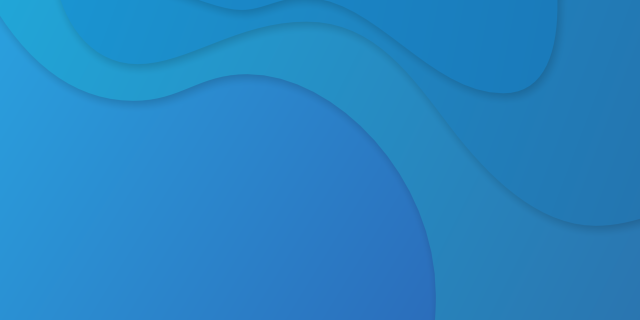
This background is drawn by a WebGL 2 fragment shader. Its source:

```glsl
#version 300 es
precision highp float;
// Overlapping wavy sheets in blue gradients, each casting a soft shadow on the one below.

#define CANVAS vec2(768.0, 384.0)      // design units, y measured downwards
#define CURVE_STEPS 16
#define SHADOW_OFFSET vec2(2.5, 4.0)
#define SHADOW_BLUR 11.0
#define SHADOW_STRENGTH 0.18

uniform vec2 u_resolution;
out vec4 fragColor;

// Distance to an outline so far, and the side of it the point lies on.
struct Outline {
    float dist2;
    float side;
};

// Adds one cubic Bezier piece: nearest distance, plus a side flip for each crossing above p.
void addCurve(inout Outline o, vec2 p, vec2 a, vec2 b, vec2 c, vec2 d) {
    vec2 from = a;
    for (int i = 1; i <= CURVE_STEPS; i++) {
        float t = float(i) / float(CURVE_STEPS);
        float s = 1.0 - t;
        vec2 to = s * s * s * a + 3.0 * s * t * (s * b + t * c) + t * t * t * d;
        vec2 edge = to - from;
        vec2 rel = p - from;
        vec2 gap = rel - edge * clamp(dot(rel, edge) / dot(edge, edge), 0.0, 1.0);
        o.dist2 = min(o.dist2, dot(gap, gap));
        if ((from.x > p.x) != (to.x > p.x) && rel.y > edge.y * rel.x / edge.x) {
            o.side = -o.side;
        }
        from = to;
    }
}

float signedDistance(Outline o) {
    return o.side * sqrt(o.dist2);
}

// Signed distances, positive inside each sheet.
float lowerSheet(vec2 p) {
    Outline o = Outline(1e9, 1.0);
    addCurve(o, p, vec2(-20, -15), vec2(25, 70), vec2(85, 121), vec2(160, 121));
    addCurve(o, p, vec2(160, 121), vec2(218, 121), vec2(238, 89), vec2(297, 89));
    addCurve(o, p, vec2(297, 89), vec2(402, 89), vec2(523, 212), vec2(523, 355));
    addCurve(o, p, vec2(523, 355), vec2(523, 400), vec2(515, 450), vec2(500, 480));
    return signedDistance(o);
}

float middleSheet(vec2 p) {
    Outline o = Outline(1e9, 1.0);
    addCurve(o, p, vec2(-100, -120), vec2(-40, -90), vec2(60, -60), vec2(66, -30));
    addCurve(o, p, vec2(66, -30), vec2(72, 20), vec2(105, 77), vec2(165, 77));
    addCurve(o, p, vec2(165, 77), vec2(225, 77), vec2(285, 26), vec2(368, 26));
    addCurve(o, p, vec2(368, 26), vec2(450, 26), vec2(495, 93), vec2(540, 152));
    addCurve(o, p, vec2(540, 152), vec2(585, 211), vec2(645, 271), vec2(715, 271));
    addCurve(o, p, vec2(715, 271), vec2(760, 271), vec2(810, 250), vec2(860, 220));
    return signedDistance(o);
}

float upperSheet(vec2 p) {
    Outline o = Outline(1e9, 1.0);
    addCurve(o, p, vec2(-200, -100), vec2(190, -40), vec2(240, 12), vec2(290, 12));
    addCurve(o, p, vec2(290, 12), vec2(315, 12), vec2(335, -3), vec2(365, -3));
    addCurve(o, p, vec2(365, -3), vec2(450, -3), vec2(515, 112), vec2(604, 112));
    addCurve(o, p, vec2(604, 112), vec2(655, 112), vec2(670, 60), vec2(669, 0));
    addCurve(o, p, vec2(669, 0), vec2(668, -50), vec2(800, -100), vec2(1000, -100));
    return signedDistance(o);
}

// Linear gradient between two places on the canvas.
vec3 gradient(vec2 p, vec2 start, vec2 end, vec3 startColor, vec3 endColor) {
    vec2 axis = end - start;
    return mix(startColor, endColor, clamp(dot(p - start, axis) / dot(axis, axis), 0.0, 1.0));
}

// Darkens what lies below, then covers it with the sheet.
vec3 laySheet(vec3 below, vec3 sheet, float dist, float shadowDist, float pixel) {
    float shadow = SHADOW_STRENGTH * smoothstep(-SHADOW_BLUR, SHADOW_BLUR, shadowDist);
    float cover = smoothstep(-0.7 * pixel, 0.7 * pixel, dist);
    return mix(below * (1.0 - shadow), sheet, cover);
}

void main() {
    vec2 uv = gl_FragCoord.xy / u_resolution;
    vec2 p = vec2(uv.x, 1.0 - uv.y) * CANVAS;
    vec2 q = p - SHADOW_OFFSET;
    float pixel = CANVAS.y / u_resolution.y;

    vec3 base = gradient(p, vec2(0, 60), vec2(520, 380),
                         vec3(0.165, 0.62, 0.865), vec3(0.17, 0.43, 0.735));
    vec3 lower = gradient(p, vec2(0, 0), CANVAS,
                          vec3(0.13, 0.65, 0.845), vec3(0.165, 0.46, 0.69));
    vec3 middle = gradient(p, vec2(80, 0), vec2(768, 260),
                           vec3(0.10, 0.58, 0.82), vec3(0.14, 0.46, 0.69));
    vec3 upper = gradient(p, vec2(250, 0), vec2(669, 80),
                          vec3(0.10, 0.535, 0.785), vec3(0.10, 0.48, 0.73));

    vec3 color = laySheet(base, lower, lowerSheet(p), lowerSheet(q), pixel);
    color = laySheet(color, middle, middleSheet(p), middleSheet(q), pixel);
    color = laySheet(color, upper, upperSheet(p), upperSheet(q), pixel);
    fragColor = vec4(color, 1.0);
}
```
